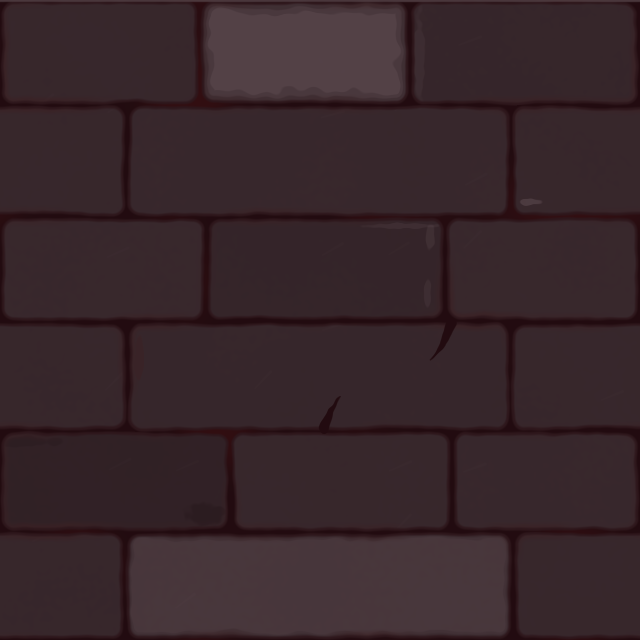
A WebGL 2 fragment shader for this texture:

```glsl
#version 300 es
precision highp float;

uniform vec2 u_resolution;
out vec4 outColor;

// Palette
const vec3 BRICK = vec3(0.215, 0.152, 0.170);
const vec3 PALE = vec3(0.325, 0.255, 0.275);
const vec3 JOINT_SOFT = vec3(0.180, 0.090, 0.108);
const vec3 JOINT_DEEP = vec3(0.132, 0.045, 0.062);
const vec3 JOINT_RED = vec3(0.215, 0.060, 0.070);
const vec3 EDGE_RED = vec3(0.235, 0.125, 0.135);

// Layout, bottom row first: course heights, two joints and three tones per row
const int ROWS = 6;
const float ROW_Y[7] = float[](0.0, 0.169, 0.327, 0.497, 0.661, 0.836, 1.0);
const vec2 JOINTS[6] = vec2[](vec2(0.195, 0.801), vec2(0.361, 0.706), vec2(0.199, 0.798),
                              vec2(0.322, 0.695), vec2(0.198, 0.799), vec2(0.312, 0.640));
const vec3 TONES[6] = vec3[](vec3(0.0, 0.60, 0.0), vec3(-0.22, 0.0, 0.02), vec3(0.0, -0.02, 0.0),
                             vec3(0.03, -0.09, 0.03), vec3(0.0, 0.02, 0.0), vec3(0.0, 1.0, -0.05));
const vec2 HALF_GAP = vec2(0.0062, 0.0055);
const float CORNER = 0.016;
const float WOBBLE = 0.0045;
const float CHIPPING = 0.0032;
const float RIM = 0.013;

// Worn patches: centre and half size, with the tone each one adds
const int PATCHES = 7;
const vec4 PATCH[7] = vec4[](vec4(0.832, 0.684, 0.018, 0.006), vec4(0.672, 0.630, 0.008, 0.022),
                             vec4(0.668, 0.545, 0.006, 0.024), vec4(0.625, 0.647, 0.055, 0.005),
                             vec4(0.320, 0.194, 0.038, 0.018), vec4(0.050, 0.310, 0.055, 0.009),
                             vec4(0.655, 0.912, 0.009, 0.070));
const float PATCH_TONE[7] = float[](0.75, 0.40, 0.32, 0.35, -0.20, -0.12, 0.25);

vec2 hash2(vec2 p) {
    p = vec2(dot(p, vec2(127.1, 311.7)), dot(p, vec2(269.5, 183.3)));
    return fract(sin(p) * 43758.5453) * 2.0 - 1.0;
}

float corner(vec2 cell, vec2 offset, vec2 f, float period) {
    return dot(hash2(mod(cell + offset, period)), f - offset);
}

// Gradient noise that tiles over the unit square
float noise(vec2 uv, float period) {
    vec2 cell = floor(uv * period), f = fract(uv * period);
    vec2 s = f * f * f * (f * (f * 6.0 - 15.0) + 10.0);
    return mix(mix(corner(cell, vec2(0, 0), f, period), corner(cell, vec2(1, 0), f, period), s.x),
               mix(corner(cell, vec2(0, 1), f, period), corner(cell, vec2(1, 1), f, period), s.x), s.y);
}

float roundedBox(vec2 p, vec2 halfSize, float radius) {
    vec2 q = abs(p) - halfSize + radius;
    return length(max(q, 0.0)) + min(max(q.x, q.y), 0.0) - radius;
}

// Segment whose thickness runs from ra to rb
float taper(vec2 p, vec2 a, vec2 b, float ra, float rb) {
    float t = clamp(dot(p - a, b - a) / dot(b - a, b - a), 0.0, 1.0);
    return length(p - mix(a, b, t)) - mix(ra, rb, t);
}

float crack(vec2 p, vec2 root, vec2 bend, vec2 tip) {
    return min(taper(p, root, bend, 0.0075, 0.0042), taper(p, bend, tip, 0.0042, 0.0003));
}

float patchMask(vec2 p, vec4 shape, float rough) {
    return 1.0 - smoothstep(0.75, 1.05, length((p - shape.xy) / shape.zw) + rough);
}

// Faint slanted scratches in a few random cells
float scratches(vec2 uv) {
    vec2 grid = uv * 9.0, rnd = hash2(floor(grid) + 31.0);
    vec2 dir = 0.16 * normalize(vec2(1.0, 0.6 + 0.6 * rnd.y));
    float d = taper(fract(grid) - 0.5 - 0.2 * rnd, -dir, dir, 0.001, 0.010);
    return step(0.45, rnd.x) * (1.0 - smoothstep(0.0, 0.018, d));
}

void main() {
    vec2 uv = gl_FragCoord.xy / u_resolution;
    float px = 1.0 / min(u_resolution.x, u_resolution.y);
    float broad = noise(uv, 7.0), fine = noise(uv, 34.0), grain = noise(uv, 75.0);

    // Hand-drawn outline: slow bends plus small chips
    vec2 p = fract(uv + WOBBLE * vec2(noise(uv.yx, 9.0), noise(uv, 11.0)));
    int row = 0;
    for (int i = 1; i < ROWS; i++) row += int(step(ROW_Y[i], p.y));

    // Even rows wrap around the sides, odd rows have a joint there
    vec2 j = JOINTS[row];
    vec2 ends = row % 2 == 1 ? vec2(0.0, 1.0) : vec2(j.y - 1.0, j.x + 1.0);
    int slot = int(step(j.x, p.x) + step(j.y, p.x));
    vec2 lo = vec2(slot == 0 ? ends.x : slot == 1 ? j.x : j.y, ROW_Y[row]);
    vec2 hi = vec2(slot == 0 ? j.x : slot == 1 ? j.y : ends.y, ROW_Y[row + 1]);
    float d = roundedBox(p - 0.5 * (lo + hi), 0.5 * (hi - lo) - HALF_GAP, CORNER);
    d += CHIPPING * fine + 0.002 * broad;

    // Brick face with a stepped, painted rim on the pale bricks
    float tone = TONES[row][slot];
    float rim = RIM * tone * tone * (1.0 + 1.2 * fine + 0.8 * broad);
    float inset = 0.5 * smoothstep(0.0, 0.003, -d - 0.4 * rim) + 0.5 * smoothstep(0.0, 0.003, -d - rim);
    tone *= tone > 0.0 ? mix(0.3, 1.0, inset) : 1.0;
    for (int i = 0; i < PATCHES; i++)
        tone += PATCH_TONE[i] * patchMask(uv, PATCH[i], 0.7 * fine + 0.4 * grain);
    tone += 0.03 * broad + 0.015 * grain + 0.07 * scratches(uv);
    vec3 color = BRICK + tone * (PALE - BRICK);

    // Reddish stains near some edges and on one flank
    float stain = smoothstep(-0.012, -0.002, d) * smoothstep(-0.1, 0.4, noise(uv + 0.37, 6.0));
    stain = max(0.6 * stain, 0.5 * patchMask(uv, vec4(0.217, 0.437, 0.007, 0.050), fine));
    color = mix(color, EDGE_RED, stain);

    // Joints: soft edge, dark core, occasional red runs
    float redness = smoothstep(0.05, 0.45, noise(uv + 0.61, 5.0));
    vec3 core = mix(JOINT_DEEP, JOINT_RED, 0.75 * redness);
    color = mix(color, JOINT_SOFT, smoothstep(-0.0035, max(0.0012, px - 0.0035), d));
    color = mix(color, core, smoothstep(0.0008, 0.0050, d + 0.0015 * broad));

    // Two cracks growing from the joints of one course
    vec2 q = uv + 0.004 * vec2(fine, grain);
    float split = min(crack(q, vec2(0.705, 0.494), vec2(0.692, 0.462), vec2(0.673, 0.437)),
                      crack(q, vec2(0.507, 0.330), vec2(0.516, 0.357), vec2(0.531, 0.380)));
    color = mix(color, JOINT_DEEP, 1.0 - smoothstep(-0.5 * px, max(px, 0.0015), split));

    // Thin pale edge along the top
    color = mix(color, PALE, 0.8 * smoothstep(0.9955, 0.9985, uv.y + 0.001 * broad));
    outColor = vec4(color, 1.0);
}
```
